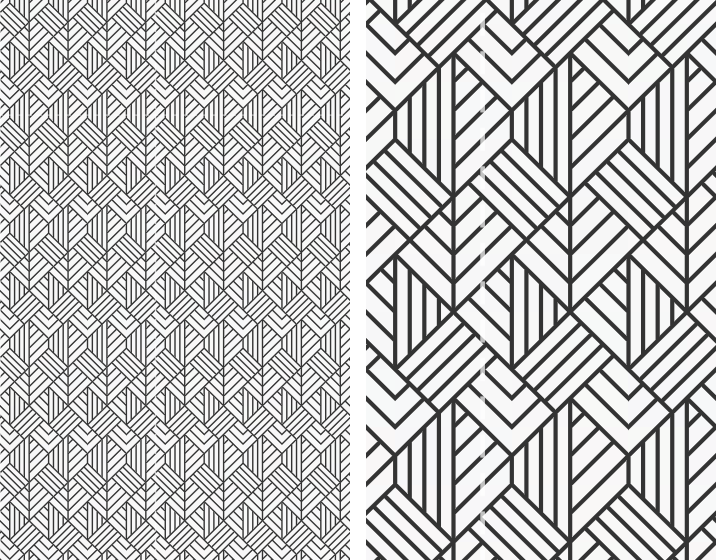
Left, the full canvas; right, a detail of the centre.
This pattern is drawn by a Shadertoy shader. Its source:

```glsl
// Line-art lattice of hatched strips, chevrons and triangles on pale paper.
// Each repeat is 2 x 6 units; regions are bounded by diagonals and columns,
// and the nearest border or hatch line gives the ink. Faint dashed seams cross it.

#define REPEATS vec2(9.0, 4.867)
#define PHASE vec2(-0.5, -12.156)
#define LINE_HALF 0.036
#define STRIP_STEP 0.375
#define WIDE_STEP 0.5
#define COLUMN_STEP 0.25
#define PAPER vec3(0.972)
#define INK vec3(0.20)
#define TINT 0.008
#define SEAM vec2(0.4444, 0.2055)
#define SEAM_STRENGTH 0.7

const float DIAGONAL = 0.70710678;

float hash(vec2 p) {
    return fract(sin(dot(p, vec2(127.1, 311.7))) * 43758.5453);
}

// Distance to the nearest of evenly spaced lines
float hatch(float v, float spacing) {
    return abs(v - spacing * round(v / spacing));
}

float between(float v, float lo, float hi) {
    return min(v - lo, hi - v);
}

// Adds a region's border and hatch when the point is inside it
void addRegion(inout float nearest, float depth, float lines) {
    if (depth >= 0.0) nearest = min(nearest, min(depth, lines));
}

// All regions of one repeat; y points down
void addMotif(inout float nearest, vec2 q) {
    float rise = (q.x + q.y) * DIAGONAL;   // constant along "/" lines
    float fall = (q.y - q.x) * DIAGONAL;   // constant along falling lines
    float s = DIAGONAL;
    float strip = STRIP_STEP * s;
    float wide = WIDE_STEP * s;

    // Falling strips
    addRegion(nearest, min(between(rise, 0.0, 2.0 * s), between(fall, 0.0, 1.5 * s)),
              hatch(fall, strip));

    // Tall chevrons with a spine
    float tallV = (abs(q.x - 1.0) + q.y) * s;
    addRegion(nearest, min(between(rise, 2.0 * s, 4.0 * s), between(fall, -0.5 * s, 2.0 * s)),
              min(hatch(tallV, wide), abs(q.x - 1.0)));

    // Pair of triangles: slanted hatch, then columns
    addRegion(nearest, min(min(rise - 2.0 * s, 4.0 * s - fall), -q.x), hatch(fall, wide));
    addRegion(nearest, min(min(fall - 2.0 * s, 4.0 * s - rise), q.x),
              hatch(q.x, COLUMN_STEP));

    // Rising strips
    addRegion(nearest, min(between(rise, 4.0 * s, 5.5 * s), between(fall, 2.0 * s, 4.0 * s)),
              hatch(rise - 4.0 * s, strip));

    // Short chevrons
    float shortV = (abs(q.x) + q.y) * s;
    addRegion(nearest, min(between(rise, 3.5 * s, 5.5 * s), between(fall, 4.0 * s, 5.5 * s)),
              hatch(shortV, wide));

    // Folded panels: columns on the left, rising hatch on the right
    addRegion(nearest, min(between(q.x, 0.0, 1.0), min(rise - 5.5 * s, 6.0 * s - fall)),
              hatch(q.x, COLUMN_STEP));
    addRegion(nearest, min(between(q.x, 1.0, 2.0), min(fall - 3.5 * s, 8.0 * s - rise)),
              hatch(rise, wide));
}

float dashedLine(float across, float along, float halfWidth, float blur) {
    float dash = smoothstep(0.35, 0.45, abs(fract(along) - 0.5) * 2.0);
    return dash * clamp((halfWidth - abs(across)) / blur + 0.5, 0.0, 1.0);
}

void mainImage(out vec4 fragColor, in vec2 fragCoord) {
    vec2 uv = fragCoord / iResolution.xy;
    uv.y = 1.0 - uv.y;
    vec2 units = REPEATS * vec2(2.0, 6.0);
    vec2 grid = uv * units + PHASE;
    vec2 cell = mod(grid, vec2(2.0, 6.0));
    float pixel = units.x / iResolution.x;

    // Neighbouring repeats overlap this one
    float nearest = 1.0;
    for (int j = 0; j < 2; j++)
        for (int i = -1; i <= 1; i++)
            addMotif(nearest, cell + vec2(2.0, 6.0) * vec2(i, j));

    float ink = clamp((LINE_HALF - nearest) / pixel + 0.5, 0.0, 1.0);

    // Slight paper tint in each patch
    vec2 patchId = floor(grid);
    vec3 tint = vec3(hash(patchId), hash(patchId + 17.0), hash(patchId + 41.0)) - 0.5;
    vec3 color = mix(PAPER + tint * TINT, INK, ink);

    // Pale dashed joins between printed sheets
    vec2 offset = (uv - SEAM) * units;
    float seam = dashedLine(offset.x, grid.y * 1.5, 0.04, pixel);
    seam = max(seam, dashedLine(uv.x * units.x, grid.y * 1.5, 0.04, pixel));
    seam = max(seam, dashedLine(offset.y, grid.x * 2.0, 0.025, pixel));
    color = mix(color, vec3(1.0), seam * SEAM_STRENGTH);

    fragColor = vec4(color, 1.0);
}
```
